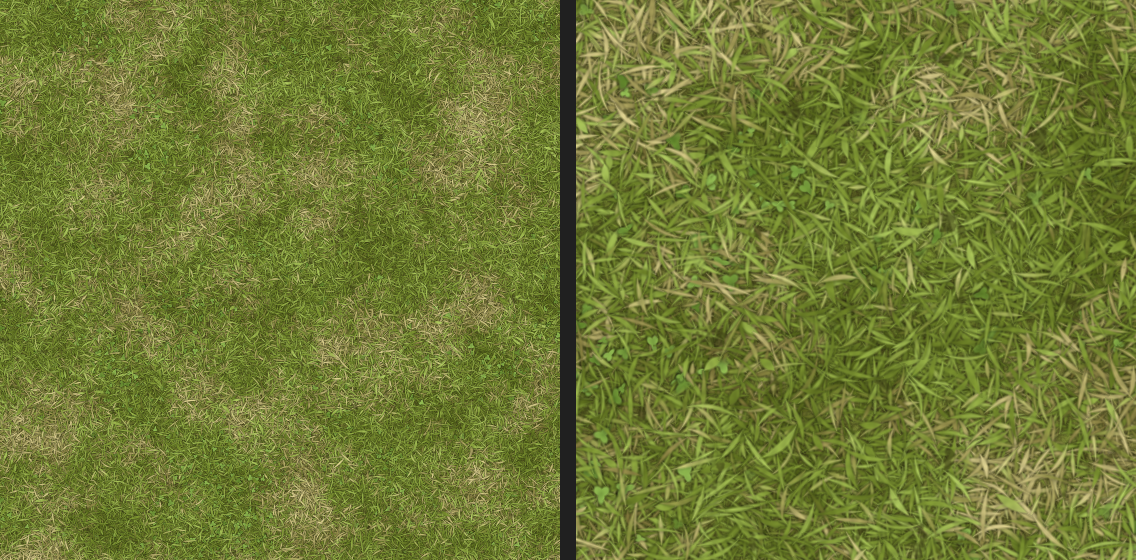
Left, the full canvas; right, a detail of the centre.
Reproduce this texture procedurally as a three.js fragment shader.

```glsl
varying vec2 vUv;

const float TAU = 6.2831853;
const int GRASS_LAYERS = 12;
const vec3 SOIL = vec3(0.25, 0.25, 0.09);
const vec3 GREEN_DARK = vec3(0.28, 0.33, 0.08);
const vec3 GREEN_MID = vec3(0.43, 0.51, 0.17);
const vec3 GREEN_LIGHT = vec3(0.59, 0.68, 0.32);
const vec3 STRAW_DARK = vec3(0.38, 0.35, 0.15);
const vec3 STRAW_MID = vec3(0.56, 0.53, 0.30);
const vec3 STRAW_LIGHT = vec3(0.74, 0.70, 0.48);
const vec3 CLOVER_DARK = vec3(0.31, 0.43, 0.13);
const vec3 CLOVER_LIGHT = vec3(0.52, 0.66, 0.30);

vec4 hash4(vec2 p, float seed) {
  vec4 q = fract((p.xyxy + seed * 17.3) * vec4(0.1031, 0.1030, 0.0973, 0.1099));
  q += dot(q, q.wzxy + 33.33);
  return fract((q.xxyz + q.yzzw) * q.zywx);
}

float cornerGradient(vec2 cell, vec2 offset, float seed) {
  float angle = TAU * hash4(cell, seed).x;
  return dot(vec2(cos(angle), sin(angle)), offset);
}

float gradientNoise(vec2 p, float seed) {
  vec2 i = floor(p), f = fract(p), e = vec2(1.0, 0.0);
  vec2 u = f * f * f * (f * (f * 6.0 - 15.0) + 10.0);
  float low = mix(cornerGradient(i, f, seed), cornerGradient(i + e, f - e, seed), u.x);
  float high = mix(cornerGradient(i + e.yx, f - e.yx, seed),
                   cornerGradient(i + 1.0, f - 1.0, seed), u.x);
  return mix(low, high, u.y);
}

float fbm(vec2 p, float seed) {
  float sum = 0.0, gain = 1.0;
  for (int i = 0; i < 4; i++) {
    sum += gain * gradientNoise(p, seed + float(i));
    p = p * 2.1 + 3.7;
    gain *= 0.65;
  }
  return sum;
}

vec2 rotate(vec2 p, float angle) {
  float c = cos(angle), s = sin(angle);
  return vec2(c * p.x + s * p.y, c * p.y - s * p.x);
}

vec3 ramp(vec3 dark, vec3 mid, vec3 light, float t) {
  return mix(mix(dark, mid, clamp(t * 2.0, 0.0, 1.0)), light, clamp(t * 2.0 - 1.0, 0.0, 1.0));
}

// Distance to a bent blade that tapers at both ends
float bladeDistance(vec2 p, float halfLength, float halfWidth, float bend) {
  float along = p.x / halfLength;
  return abs(p.y - bend * p.x * p.x) - halfWidth * (1.0 - along * along);
}

// Three leaflets around a stalk
float cloverDistance(vec2 p, float radius) {
  return length(p) - radius * (0.75 + 0.25 * cos(3.0 * atan(p.y, p.x + 0.0001)));
}

vec3 grassLayer(vec3 color, vec2 uv, float cells, float seed, float height, float dry, float light) {
  vec2 p = uv * cells, base = floor(p);
  float soft = 0.0010 * cells;
  for (int y = -1; y <= 1; y++) for (int x = -1; x <= 1; x++) {
    vec2 cell = base + vec2(float(x), float(y));
    vec4 place = hash4(cell, seed), look = hash4(cell, seed + 41.0);
    vec2 q = rotate(p - cell - place.xy, TAU * place.z);
    float halfLength = mix(0.35, 0.95, place.w);
    float halfWidth = mix(0.05, 0.10, look.x) * (1.0 + 0.8 * step(0.95, look.w));
    float d = bladeDistance(q, halfLength, halfWidth, 0.6 * (look.y - 0.5));
    float inside = step(abs(q.x), halfLength * 1.1);
    float tone = 0.06 + 0.62 * look.z + 0.26 * height + light + 0.12 * q.x / halfLength;
    float straw = smoothstep(-0.25, 0.25, dry - look.w);
    vec3 blade = mix(ramp(GREEN_DARK, GREEN_MID, GREEN_LIGHT, tone),
                     ramp(STRAW_DARK, STRAW_MID, STRAW_LIGHT, tone), straw);
    color *= 1.0 - 0.14 * inside * smoothstep(0.14, 0.0, d);
    color = mix(color, blade, inside * smoothstep(soft, -soft, d));
  }
  return color;
}

vec3 cloverLayer(vec3 color, vec2 uv, float cells, float seed, float density) {
  vec2 p = uv * cells, base = floor(p);
  float soft = 0.0012 * cells;
  for (int y = -1; y <= 1; y++) for (int x = -1; x <= 1; x++) {
    vec2 cell = base + vec2(float(x), float(y));
    vec4 place = hash4(cell, seed), look = hash4(cell, seed + 23.0);
    vec2 q = rotate(p - cell - place.xy, TAU * place.z) * vec2(1.0, 1.0 + 0.7 * look.x);
    float d = cloverDistance(q, mix(0.2, 0.46, look.y));
    float present = smoothstep(-0.03, 0.03, density - place.w);
    vec3 leaf = mix(CLOVER_DARK, CLOVER_LIGHT, 0.8 * look.z + 0.6 * length(q));
    color *= 1.0 - 0.25 * present * smoothstep(0.2, 0.0, d);
    color = mix(color, leaf, present * smoothstep(soft, -soft, d));
  }
  return color;
}

void main() {
  // Broad patches of dry turf, lush tufts and clover
  float dry = clamp(0.27 + 0.95 * fbm(vUv * 6.5, 3.0), 0.0, 0.95);
  float light = 0.27 * fbm(vUv * 10.0, 11.0) + 0.2 * (dry - 0.3);
  float clover = clamp(1.3 * fbm(vUv * 4.0, 29.0) - 0.03, 0.02, 0.6) * (1.0 - dry);

  // Thatch under the blades
  float fibre = 0.5 + 0.7 * fbm(vUv * 110.0, 7.0);
  vec3 color = mix(SOIL, mix(GREEN_MID, STRAW_MID, dry), clamp(fibre, 0.0, 1.0));

  // Blades from the ground up, with clover among the top ones
  for (int i = 0; i < GRASS_LAYERS; i++) {
    float height = float(i) / float(GRASS_LAYERS - 1);
    float cells = mix(86.0, 64.0, height);
    color = grassLayer(color, vUv, cells, float(i) + 1.0, height, dry, light);
    if (i == 7 || i == 10) color = cloverLayer(color, vUv, 68.0, float(i) + 60.0, clover);
  }

  // Dark gaps and fine grain
  float gap = smoothstep(0.45, 0.8, fbm(vUv * 42.0, 51.0));
  color = mix(color, SOIL * 0.8, 0.55 * gap);
  color *= 1.12 + 0.16 * gradientNoise(vUv * 230.0, 71.0);
  gl_FragColor = vec4(color, 1.0);
}
```
